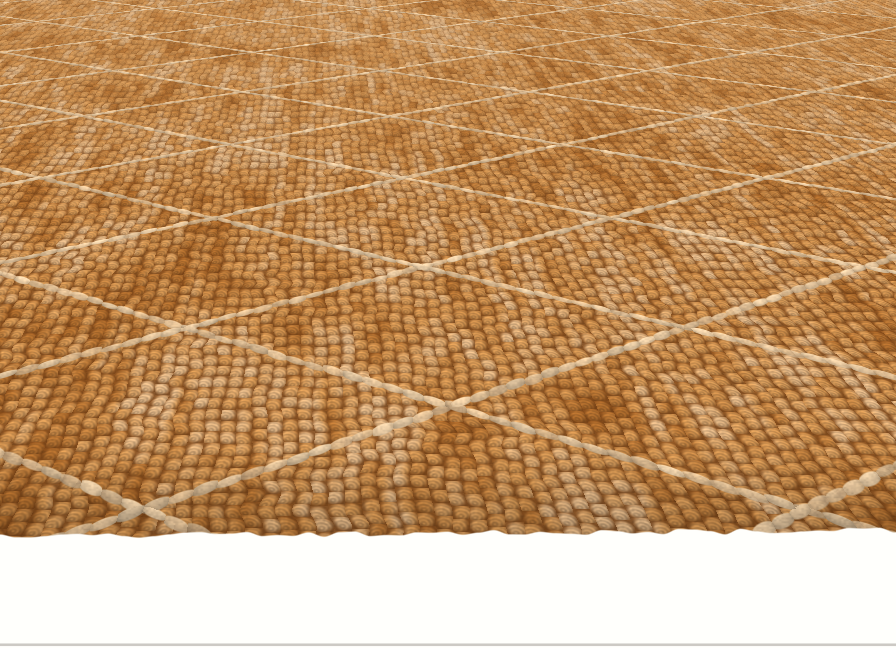
Give the GLSL for this texture, as a WebGL 2 fragment shader.

```glsl
#version 300 es
precision highp float;
// Looped jute rug with a cream diamond lattice, receding in perspective above a white floor.
uniform vec2 u_resolution;
out vec4 fragColor;

// Perspective, in canvas heights
const float HORIZON = 1.350;
const float DEPTH_SCALE = 1.137;
const float VANISH_X = 0.491;
const float SIDE_SHIFT = 0.240;
const float CELL_WIDTH = 0.510;     // half a diamond at unit depth
const float DEPTH_STEP = 0.164;     // depth gained per half diamond

// Weave
const float COLUMNS = 19.0;         // loop columns per half diamond
const float ROWS = 57.0;            // loop rows per unit of log depth
const float BEADS = 14.0;           // cream loops per half diamond
const float LINE_HALF = 0.0098;
const float LINE_SCALE = 0.372;     // lattice units to canvas heights
const float EDGE_Y = 0.173;
const float EDGE_TILT = 0.006;

const vec3 SHADOW = vec3(0.46, 0.25, 0.08);
const vec3 UMBER = vec3(0.66, 0.41, 0.17);
const vec3 STRAW = vec3(0.79, 0.56, 0.31);
const vec3 PALE = vec3(0.84, 0.68, 0.50);
const vec3 CREAM = vec3(0.92, 0.81, 0.66);
const vec3 FLOOR = vec3(1.0, 1.0, 0.99);
const vec3 FLOOR_LINE = vec3(0.80, 0.79, 0.77);

float hash(vec2 p) {
    vec3 q = fract(vec3(p.xyx) * 0.1031);
    q += dot(q, q.yzx + 33.33);
    return fract((q.x + q.y) * q.z);
}

float noise(vec2 p) {
    vec2 i = floor(p), f = fract(p);
    f = f * f * (3.0 - 2.0 * f);
    return mix(mix(hash(i), hash(i + vec2(1, 0)), f.x),
               mix(hash(i + vec2(0, 1)), hash(i + vec2(1, 1)), f.x), f.y);
}

// Heathered loop pile: rug is the ground position, depth its distance
vec3 pile(vec2 rug, float depth) {
    float across = rug.x * COLUMNS + 0.5 * noise(rug * vec2(3.0, 7.0));
    float column = floor(across);
    float along = ROWS * log(depth) + hash(vec2(column, 7.0));
    vec2 id = vec2(column, floor(along));
    vec2 q = fract(vec2(across, along)) - 0.5;
    q += 0.26 * (vec2(hash(id), hash(id + 41.0)) - 0.5);

    // Dyed yarn: broad patches, long streaks down the columns, single loops
    float patches = noise(rug * vec2(1.3, 0.9) + 9.0);
    float streak = noise(vec2(across * 0.8, rug.y * 1.1));
    float tone = 0.28 * patches + 0.42 * streak + 0.30 * hash(id + 17.0);
    vec3 yarn = mix(UMBER, STRAW, smoothstep(0.18, 0.50, tone));
    yarn = mix(yarn, PALE, smoothstep(0.48, 0.80, tone));

    // Rounded loops with curved strands and dark gaps
    float far = smoothstep(1.0, 3.0, depth);
    float radius = length(q * vec2(1.0, 0.92));
    float gap = smoothstep(0.28, 0.66, radius);
    float strand = cos(24.0 * length(q + vec2(0.12, 0.28)));
    float light = 0.07 * strand + 0.26 * q.y - 0.06 * q.x;
    yarn *= 1.0 + light * mix(1.0, 0.45, far);
    return mix(yarn, SHADOW, gap * mix(0.80, 0.36, far));
}

// Both diagonal families of cream loops: x is coverage, y is shade
vec2 lattice(vec2 rug, float depth, float pixel) {
    vec2 result = vec2(0.0, 1.0);
    for (int i = 0; i < 2; i++) {
        float side = i == 0 ? 1.0 : -1.0;
        float diagonal = 0.5 * (rug.y + side * rug.x);
        float strip = floor(diagonal + 0.5);
        float run = rug.x * BEADS + 0.31 * strip;
        vec2 id = vec2(floor(run), strip + 60.0 * side);
        float b = fract(run) - 0.5;
        float offset = (diagonal - strip) * LINE_SCALE / depth;
        offset += 0.0035 * (hash(id) - 0.5) / depth;
        float plump = sqrt(1.0 - 2.7 * b * b) * mix(0.72, 1.08, hash(id + 23.0));
        float halfWidth = LINE_HALF * plump / depth;
        float cover = 1.0 - smoothstep(-pixel, pixel, abs(offset) - halfWidth);
        cover *= mix(0.72, 1.0, hash(id + 5.0));
        float shade = mix(0.90, 1.06, hash(id + 71.0)) - 0.55 * b * b;
        shade += 0.10 * clamp(offset / halfWidth, -1.0, 1.0);
        if (cover > result.x) result = vec2(cover, shade);
    }
    return result;
}

void main() {
    vec2 p = gl_FragCoord.xy / u_resolution.y;
    float pixel = 1.0 / u_resolution.y;

    // Ground position under the perspective view
    float depth = DEPTH_SCALE / (HORIZON - p.y);
    vec2 rug = vec2(1.0 + ((p.x - VANISH_X) * depth - SIDE_SHIFT) / CELL_WIDTH,
                    (depth - 1.0) / DEPTH_STEP);

    vec3 color = pile(rug, depth);
    vec2 cream = lattice(rug, depth, pixel);
    color = mix(color, CREAM * cream.y, cream.x);

    // Fibre grain, paler distance and a shaded front
    color *= 0.94 + 0.12 * noise(p * vec2(260.0, 340.0));
    color = mix(color, PALE, 0.12 * smoothstep(0.6, 1.0, p.y));
    color *= mix(0.88, 1.0, smoothstep(EDGE_Y, EDGE_Y + 0.16, p.y));

    // Bumpy front edge over the floor
    float edge = EDGE_Y + EDGE_TILT * p.x + 0.009 * (noise(vec2(p.x * 42.0, 3.0)) - 0.5);
    vec3 ground = mix(FLOOR, FLOOR_LINE, 1.0 - smoothstep(0.001, 0.003, abs(p.y - 0.005)));
    color = mix(ground, color, smoothstep(-pixel, pixel, p.y - edge));
    fragColor = vec4(clamp(color, 0.0, 1.0), 1.0);
}
```
